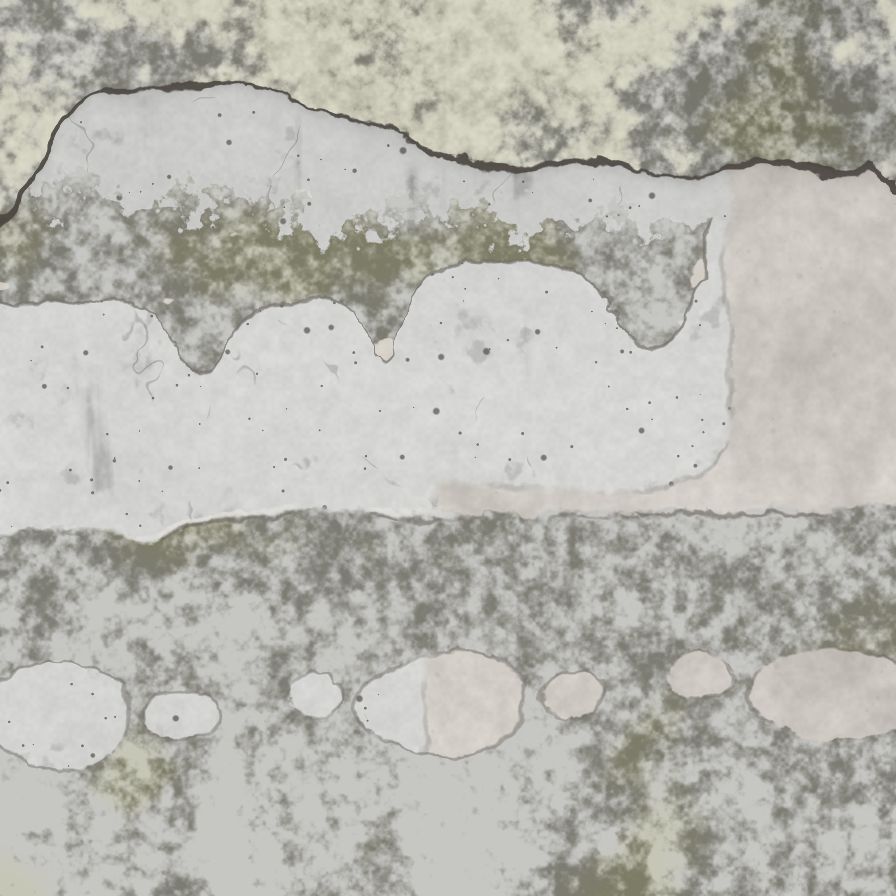
Give the GLSL for this texture, as a Shadertoy shader.

```glsl
// Weathered wall: pale plaster with flaked, cracked edges over mottled grey cement.
// Height curves and warped ellipses give the layers; fractal noise gives stains,
// grain and ragged borders; hashed cells scatter small pits.
#define PLASTER vec3(0.832, 0.836, 0.826)
#define BEIGE vec3(0.80, 0.78, 0.75)
#define CREAM vec3(0.82, 0.81, 0.73)
#define STAIN_DARK vec3(0.49, 0.485, 0.45)
#define STAIN_LIGHT vec3(0.775, 0.775, 0.765)
#define CRACK vec3(0.29, 0.27, 0.25)
#define GRAIN_SCALE 75.0
#define RAGGED 0.035
#define EDGE 0.0012

float hash(vec2 p) {
    vec3 q = fract(vec3(p.xyx) * 0.1031);
    q += dot(q, q.yzx + 33.33);
    return fract((q.x + q.y) * q.z);
}

float noise(vec2 p) {
    vec2 i = floor(p), f = fract(p);
    f = f * f * (3.0 - 2.0 * f);
    return mix(mix(hash(i), hash(i + vec2(1, 0)), f.x),
               mix(hash(i + vec2(0, 1)), hash(i + vec2(1, 1)), f.x), f.y);
}

// Fractal noise centred on zero
float fbm(vec2 p) {
    float sum = 0.0, amp = 0.5;
    for (int i = 0; i < 5; i++) {
        sum += amp * (noise(p) - 0.5);
        p = mat2(0.8, 0.6, -0.6, 0.8) * p * 2.03 + 17.3;
        amp *= 0.5;
    }
    return sum;
}

float bump(float x, float centre, float width) {
    float d = (x - centre) / width;
    return exp(-d * d);
}

// Coverage where the signed distance is positive
float cover(float d, float softness) {
    return smoothstep(-softness, softness, d);
}

float line(float d, float width, float softness) {
    return 1.0 - smoothstep(width, width + softness, abs(d));
}

// Height of the broken upper coat's lower edge
float upperEdge(float x) {
    return 0.755 + 0.15 * smoothstep(0.0, 0.12, x) - 0.088 * smoothstep(0.28, 0.56, x)
         + 0.009 * sin(x * 32.0) - 0.035 * smoothstep(0.97, 1.0, x);
}

// Lower edge of the exposed cement band, with hanging tongues
float bandEdge(float x) {
    return 0.665 + 0.04 * smoothstep(0.43, 0.48, x) - 0.08 * bump(x, 0.22, 0.045)
         - 0.07 * bump(x, 0.42, 0.025) - 0.09 * bump(x, 0.73, 0.05);
}

// Row of plaster remnants; positive inside
float remnants(vec2 p) {
    float d = -1.0;
    for (int i = 0; i < 7; i++) {
        float k = float(i), rx = 0.055 + 0.037 * cos(k * 2.1), ry = 0.5 * rx + 0.008;
        vec2 centre = vec2(0.06 + 0.145 * k, 0.2 + 0.006 * k + 0.012 * sin(k * 4.0));
        d = max(d, (1.0 - length((p - centre) / vec2(rx, ry))) * ry);
    }
    return d;
}

// Small dark pits, one per hashed cell
float pits(vec2 p, float scale, float density) {
    vec2 cell = floor(p * scale), f = fract(p * scale);
    vec2 centre = 0.25 + 0.5 * vec2(hash(cell + 3.1), hash(cell + 9.7));
    float radius = 0.05 + 0.08 * hash(cell + 5.5);
    float dent = 1.0 - smoothstep(radius * 0.6, radius * 1.4, length(f - centre));
    return dent * step(hash(cell), density);
}

void mainImage(out vec4 fragColor, in vec2 fragCoord) {
    vec2 p = fragCoord / iResolution.xy;
    float aa = EDGE + 0.5 / iResolution.y;
    float blotch = fbm(p * 7.0), patchy = fbm(p * 19.0 + 40.0);
    float grain = fbm(p * GRAIN_SCALE), fine = noise(p * 230.0) - 0.5;
    float streak = fbm(vec2(p.x * 24.0, p.y * 2.2) + 8.0);
    vec2 q = p + RAGGED * vec2(fbm(p * 13.0 + 3.0), fbm(p * 13.0 + 60.0)) + 0.008 * grain;

    // Mottled cement, paler and streaked toward the bottom
    float low = 1.0 - smoothstep(0.1, 0.24, p.y);
    float tone = 0.5 + 0.8 * blotch + 0.7 * patchy + 1.25 * grain + 0.28 * fine;
    tone += low * (0.12 + 0.75 * streak) + 0.25 * streak;
    float wash = cover(fbm(vec2(p.x * 6.0 + p.y, p.y * 1.2) + 21.0) - 0.02, 0.05);
    tone += 0.25 * low * wash;
    vec3 stain = mix(STAIN_DARK, STAIN_LIGHT, smoothstep(0.1, 0.9, tone));
    stain -= vec3(0.0, 0.0, 0.05) * smoothstep(0.0, 0.25, -blotch);

    // Pale coat with faint mottling, runs, hairlines and pits
    vec3 coat = PLASTER - 0.035 * smoothstep(0.7, 0.78, p.y) + 0.045 * blotch + 0.06 * grain;
    coat += 0.025 * fine - 0.16 * smoothstep(0.12, 0.3, streak) * smoothstep(-0.1, 0.15, patchy);
    float hairline = line(fbm(p * 5.0 + 70.0), 0.0008, 0.004) * smoothstep(0.02, 0.12, patchy);
    coat -= 0.12 * hairline;
    coat -= 0.10 * smoothstep(0.17, 0.26, patchy) * cover(grain + 0.06, 0.12);
    coat = mix(coat, CRACK, 0.65 * max(pits(p, 34.0, 0.13), pits(p + 0.37, 75.0, 0.06)));

    // Beige underlayer along the lower right and right side
    float shelf = 0.455 + 0.09 * smoothstep(0.76, 0.86, q.x) - q.y;
    float beigeD = max(min(shelf, q.x - 0.48), q.x - 0.81);
    vec3 beige = BEIGE + 0.13 * blotch + 0.12 * patchy + 0.09 * grain + 0.02 * fine;
    coat = mix(coat, beige, cover(beigeD, 0.006) * 0.9);
    coat -= 0.10 * line(beigeD, 0.001, 0.004) * cover(patchy, 0.1);

    // Cement band: grainy top, clean flaked bottom
    float bandTop = 0.785 - 0.03 * smoothstep(0.15, 0.4, p.x) + 0.1 * patchy + 0.10 * grain;
    float flakeD = min(q.y - bandEdge(q.x), 0.79 - q.x);
    float band = cover(flakeD, aa) * cover(bandTop - p.y, 0.006);
    vec3 col = mix(coat, stain, band);
    float chips = cover(fbm(p * vec2(11.0, 15.0) + 31.0) - 0.14, 0.012);
    col = mix(col, BEIGE + 0.035 + 0.1 * grain, chips * band);
    float below = cover(bandTop - p.y, 0.01);
    col = mix(col, CRACK + 0.12, 0.6 * line(flakeD, 0.0007, 0.0022) * below);

    // Lower cement with a lifted, lit plaster lip
    float baseD = 0.402 + 0.027 * smoothstep(0.14, 0.24, q.x) + 0.006 * sin(q.x * 21.0) - q.y;
    float base = cover(baseD + 0.025 * grain, 0.003);
    col = mix(col, stain, base);
    float lip = line(baseD + 0.002, 0.001, 0.003) * smoothstep(-0.12, 0.08, patchy);
    col = mix(col, vec3(0.89, 0.88, 0.86), 0.8 * lip * (1.0 - smoothstep(0.45, 0.55, p.x)));
    col = mix(col, CRACK + 0.1, 0.55 * line(baseD - 0.004, 0.0005, 0.0025) * cover(patchy, 0.08));

    // Surviving coat patches with thin shaded rims
    float remnantD = remnants(q + 0.018 * vec2(patchy, -blotch));
    col = mix(col, coat - 0.01, cover(remnantD + 0.006 * grain, aa));
    col = mix(col, CRACK + 0.15, 0.5 * line(remnantD, 0.0005, 0.002) * cover(blotch + patchy, 0.1));

    // Upper coat: grey weathering, cream remains, crack and cast shadow
    float upperD = q.y - upperEdge(q.x);
    float creamZone = bump(p.x, 0.43, 0.24) * 0.24 - 0.13;
    float cream = cover(creamZone + 0.7 * blotch + 0.5 * patchy + 0.35 * grain, 0.1);
    vec3 upper = stain - 0.045 * smoothstep(0.6, 0.95, p.x);
    upper = mix(upper, CREAM + 0.16 * grain + 0.03 * fine, 0.8 * cream);
    col -= 0.13 * exp(-max(-upperD, 0.0) * 110.0);
    col = mix(col, upper, cover(upperD, aa));
    float crackWidth = max(0.0005, 0.0022 + 0.012 * patchy);
    col = mix(col, CRACK, 0.9 * line(upperD + 0.001, crackWidth, 0.0025));

    fragColor = vec4(clamp(col, 0.0, 1.0), 1.0);
}
```
